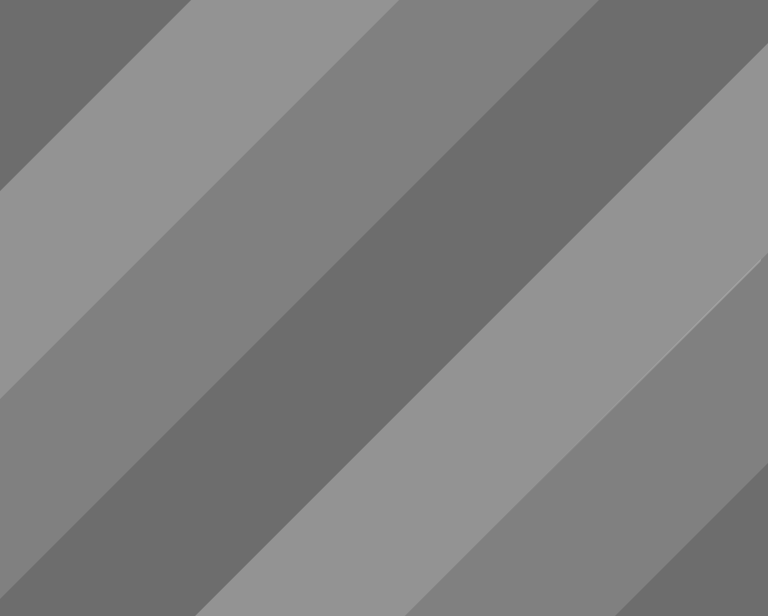
Write a Shadertoy shader that draws this pattern.

```glsl
const float FIRST_EDGE = 0.3103;
const float BAND_WIDTH = 0.3376;
const int EDGE_COUNT = 6;
const int GLINT_EDGE = 4;

// Tones cycle dark, light, middle
float bandTone(int band) {
    int tone = band % 3;
    return tone == 0 ? 0.427 : (tone == 1 ? 0.576 : 0.502);
}

// Evenly spaced edges with a slight unevenness
float edgePosition(int edge) {
    float drift[EDGE_COUNT] = float[](0.0, 0.0, -0.0132, -0.0064, -0.0036, 0.0);
    return FIRST_EDGE + BAND_WIDTH * float(edge) + drift[edge];
}

// Coverage of the half plane beyond an edge
float pastEdge(float signedDistance, float pixel) {
    return smoothstep(-0.7 * pixel, 0.7 * pixel, signedDistance);
}

// Hairline that fades in towards the right and then stops
float glint(float signedDistance, float x, float pixel) {
    float halfWidth = 0.0006;
    float line = 1.0 - smoothstep(halfWidth, halfWidth + pixel, abs(signedDistance));
    float fade = smoothstep(0.78, 1.2, x) * (1.0 - pastEdge(x - 1.235, pixel));
    return line * fade;
}

void mainImage(out vec4 fragColor, in vec2 fragCoord) {
    float pixel = 1.0 / iResolution.y;
    vec2 p = fragCoord * pixel;
    float diagonal = p.x + 1.0 - p.y;

    // Layer each band over the previous one
    float tone = bandTone(0);
    for (int edge = 0; edge < EDGE_COUNT; edge++) {
        float signedDistance = (diagonal - edgePosition(edge)) * inversesqrt(2.0);
        tone = mix(tone, bandTone(edge + 1), pastEdge(signedDistance, pixel));
    }

    // Faint bright seam on one edge
    float seamDistance = (diagonal - edgePosition(GLINT_EDGE)) * inversesqrt(2.0);
    tone = mix(tone, 0.66, 0.7 * glint(seamDistance, p.x, pixel));

    fragColor = vec4(vec3(tone), 1.0);
}
```
